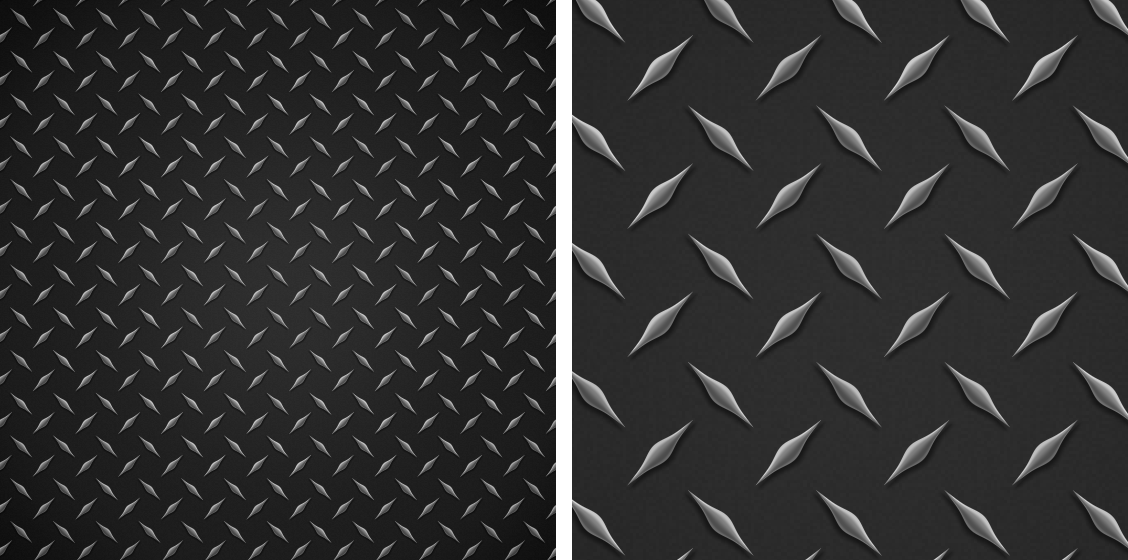
Left: the whole. Right: its middle third, enlarged.
A Shadertoy shader for this texture:

```glsl
// Dark steel tread plate: thirteen columns of slim raised lugs, leaning alternately
// left and right. Each lug is a tapered sliver with a central bulge, lit from above,
// on a finely grained sheet that falls off from a soft glow in the middle.

float hash(vec2 p) {
    return fract(sin(dot(p, vec2(127.1, 311.7))) * 43758.5453);
}

// Half width of a lug at t, running from -1 to 1 along its length
float lugProfile(float t) {
    return 0.027 * max(1.0 - t * t, 0.0) + 0.048 * exp(-t * t * 7.0);
}

// Coverage of a lug; q.x runs along it, q.y across it
float lugMask(vec2 q, float soft) {
    float t = q.x / 0.36;
    float body = smoothstep(soft, -soft, abs(q.y) - lugProfile(t));
    return body * smoothstep(soft, -soft, abs(q.x) - 0.36);
}

// Lays one lattice of lugs over the sheet
float addLugs(float base, vec2 grid, vec2 along, float light, float pixel) {
    vec2 cell = floor(grid);
    vec2 local = fract(grid) - 0.5;
    vec2 q = vec2(dot(local, along), dot(local, vec2(-along.y, along.x)));

    // Contact shadow below the lug
    float shadow = lugMask(q + vec2(0.0, 0.035), 0.035);
    float shade = base * (1.0 - 0.5 * shadow);

    // Dull lower flank, bright upper bevel, thin lower rim
    float s = q.y / max(lugProfile(q.x / 0.36), 0.012);
    float tone = mix(0.31, 0.52, smoothstep(-0.5, 0.4, s));
    tone += 0.24 * smoothstep(0.3, 0.8, s);
    tone += 0.12 * smoothstep(-0.6, -0.95, s);
    tone += 0.08 * smoothstep(0.1, 0.25, abs(q.x));
    tone *= light * (0.95 + 0.1 * hash(cell));
    return mix(shade, tone, lugMask(q, 0.7 * pixel));
}

void mainImage(out vec4 fragColor, in vec2 fragCoord) {
    vec2 p = fragCoord / iResolution.y;
    vec2 uv = fragCoord / iResolution.xy;
    float pixel = 13.1 / iResolution.y;

    // Sheet with radial glow and fine grain
    float r = length(uv - vec2(0.51, 0.49));
    float sheet = mix(0.182, 0.112, smoothstep(0.0, 0.52, r));
    sheet -= 0.055 * smoothstep(0.48, 0.72, r);
    sheet += 0.014 * (hash(floor(p * 512.0)) - 0.5);

    // Two interleaved lattices, one for each lean
    float light = 1.0 - 0.18 * smoothstep(0.3, 0.7, r);
    float shade = addLugs(sheet, (p - vec2(0.0378, 0.9661)) * 13.1 + 0.5,
                          vec2(0.7071, -0.7071), light, pixel);
    shade = addLugs(shade, (p - vec2(0.0781, 0.9316)) * 13.1 + 0.5,
                    vec2(0.7071, 0.7071), light, pixel);

    fragColor = vec4(vec3(shade), 1.0);
}
```
